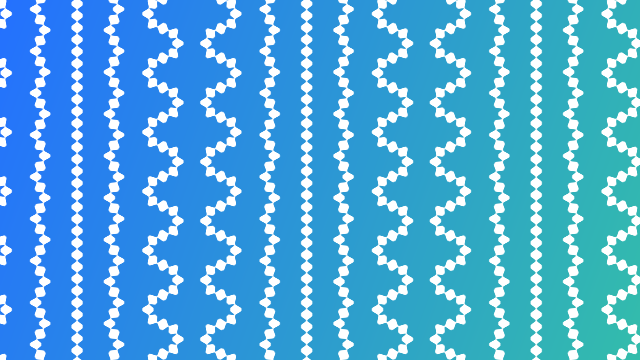
This pattern is drawn by a WebGL 1 fragment shader. Its source:

```glsl
precision highp float;
// Mirrored columns of white beads, straight and meandering, over a blue to teal gradient.

uniform vec2 u_resolution;

const float TAU = 6.28318;

// Meandering string: amp sways it sideways, fold makes its turns rounder.
vec2 stringPoint(float angle, float amp, float period, float fold) {
  return vec2(amp * cos(angle), period * angle / TAU + fold * sin(2.0 * angle));
}

// Distance to a bead threaded from a to b and bowed through mid.
float bead(vec2 p, vec2 a, vec2 b, vec2 mid) {
  vec2 center = 0.5 * (a + b);
  float len = length(b - a);
  vec2 along = (b - a) / len;
  vec2 across = vec2(-along.y, along.x);
  float u = dot(p - center, along) / len;
  float bow = dot(mid - center, across) * (1.0 - 4.0 * u * u);
  float v = abs(dot(p - center, across) - bow);
  float halfWidth = 0.7 + 6.1 * (1.0 - smoothstep(0.07, 0.52, abs(u)));
  return max(0.72 * (v - halfWidth), (abs(u) - 0.5) * len - 0.6);
}

// Nearest bead of a string that has a fixed number of beads per period.
float beadString(vec2 p, float amp, float period, float beads, float fold) {
  float nearest = floor(p.y / period * beads + 0.5);
  float stepAngle = TAU / beads;
  float d = 1e3;
  for (int k = -2; k <= 2; k++) {
    float angle = (nearest + float(k)) * stepAngle;
    vec2 a = stringPoint(angle - 0.5 * stepAngle, amp, period, fold);
    vec2 b = stringPoint(angle + 0.5 * stepAngle, amp, period, fold);
    d = min(d, bead(p, a, b, stringPoint(angle, amp, period, fold)));
  }
  return d;
}

void main() {
  // The canvas is 432 units high, with y running down.
  float unit = 432.0 / u_resolution.y;
  vec2 p = vec2(gl_FragCoord.x, u_resolution.y - gl_FragCoord.y) * unit;

  // Slanted background gradient
  float blend = clamp(dot(p, vec2(0.94, 0.34)) / 869.0, 0.0, 1.0);
  vec3 color = mix(vec3(0.14, 0.44, 1.0), vec3(0.20, 0.74, 0.67), blend);

  // Repeat across, mirrored about each straight string
  float x = abs(mod(p.x - 92.5 + 137.75, 275.5) - 137.75);

  // Straight, gently waved and wide strings
  float d = beadString(vec2(x, p.y - 191.0), 0.0, 14.35, 1.0, 0.0);
  d = min(d, beadString(vec2(x - 44.3, p.y - 187.0), -5.5, 50.3, 4.0, 0.0));
  d = min(d, beadString(vec2(x - 103.0, p.y - 52.0), 18.0, 71.0, 8.0, 3.1));

  float cover = 1.0 - smoothstep(-0.6 * unit, 0.6 * unit, d);
  gl_FragColor = vec4(mix(color, vec3(1.0), cover), 1.0);
}
```
